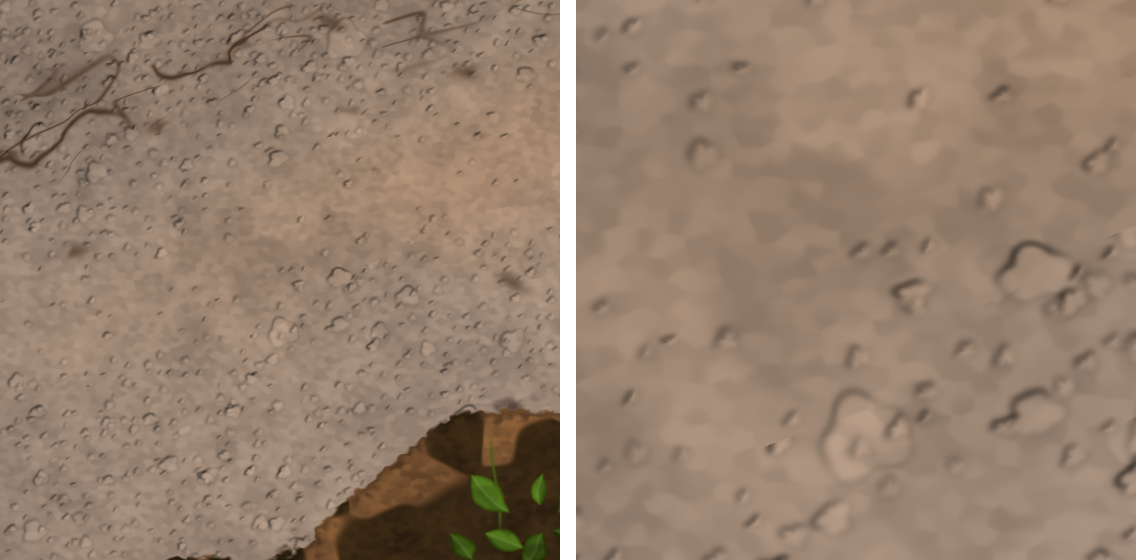
Left, the full canvas; right, a detail of the centre.
Reproduce this texture procedurally as a Shadertoy shader.

```glsl
#define DUST vec3(0.605, 0.522, 0.457)
#define WARM_DUST vec3(0.640, 0.525, 0.430)
#define CRACK vec3(0.25, 0.17, 0.11)
#define CLAY vec3(0.44, 0.30, 0.18)
#define DARK_SOIL vec3(0.20, 0.14, 0.07)
#define LEAF_SHADE vec3(0.15, 0.21, 0.05)
#define LEAF_LIT vec3(0.33, 0.47, 0.12)
#define SLOPE 0.4
#define EDGE 0.0032
#define LEAF_SCALE 14.0

vec3 hash3(vec2 p) {
    vec3 q = fract(p.xyx * vec3(0.1031, 0.1030, 0.0973));
    q += dot(q, q.yxz + 33.33);
    return fract((q.xxy + q.yzz) * q.zyx);
}

float bell(float x, float width) { return exp(-x * x / (width * width)); }

vec2 turn(vec2 p, float a) {
    return vec2(cos(a) * p.x + sin(a) * p.y, cos(a) * p.y - sin(a) * p.x);
}

// Smooth cellular noise: random cell values blended by distance
float mottle(vec2 p) {
    vec2 cell = floor(p);
    float sum = 0.0, total = 0.0;
    for (int k = 0; k < 9; k++) {
        vec2 id = cell + vec2(k % 3 - 1, k / 3 - 1);
        vec3 h = hash3(id + 57.0);
        vec2 d = p - id - h.xy;
        float w = exp(-6.0 * dot(d, d));
        sum += w * h.z;
        total += w;
    }
    return sum / total;
}

// Pebbles with a pale face and a shadow along the upper rim
float pebbles(vec2 p, float scale, float density) {
    p *= scale;
    vec2 cell = floor(p);
    float soft = EDGE * scale, shade = 0.0;
    for (int k = 0; k < 9; k++) {
        vec2 id = cell + vec2(k % 3 - 1, k / 3 - 1);
        vec3 h = hash3(id + scale), g = hash3(id + scale + 91.0);
        if (g.x > density) continue;
        vec2 q = turn(p - id - 0.2 - 0.6 * h.xy, g.y * 0.8);
        q.y *= 1.0 + 0.5 * g.z;
        float a = atan(q.y, q.x);
        float r = mix(0.11, 0.33, h.z * h.z);
        float d = length(q) - r * (1.0 + 0.13 * sin(3.0 * a + 6.0 * h.x) + 0.08 * sin(5.0 * a + 9.0 * h.y));
        float facing = dot(q / (length(q) + 0.01), vec2(-0.45, 0.89));
        float body = 1.0 - smoothstep(-soft, soft, d);
        float rim = bell(d - 0.4 * soft, soft * 1.2);
        shade += 0.085 * body * (0.6 + 0.6 * g.y);
        shade -= rim * (0.28 * smoothstep(0.0, 0.9, facing) * (0.4 + g.z) + 0.06);
    }
    return shade;
}

// Sparse dark hollows, stretched sideways
float hollows(vec2 p) {
    p *= 5.5;
    vec2 cell = floor(p);
    float dark = 0.0;
    for (int k = 0; k < 9; k++) {
        vec2 id = cell + vec2(k % 3 - 1, k / 3 - 1);
        vec3 h = hash3(id + 13.0);
        vec2 q = turn(p - id - h.xy, h.x - 0.6) / vec2(0.16, 0.075);
        dark += step(0.62, h.z) * exp(-dot(q, q));
    }
    return dark;
}

// Overlapping pointed leaves inside the corner plant
vec3 addLeaves(vec3 col, vec2 p, float grain) {
    vec2 s = p * LEAF_SCALE, cell = floor(s);
    for (int k = 0; k < 9; k++) {
        vec2 id = cell + vec2(k % 3 - 1, k / 3 - 1);
        vec3 h = hash3(id + 7.0), g = hash3(id + 40.0);
        vec2 centre = id + 0.2 + 0.6 * h.xy, c = centre / LEAF_SCALE;
        if (c.y > min(0.18, 0.95 * (c.x - 0.745)) || g.x > 0.85) continue;
        vec2 q = turn(s - centre, 0.3 + 2.4 * (h.z - 0.5));
        float size = mix(0.4, 0.68, g.y);
        float d = abs(q.y) - 0.55 * size * (1.0 - q.x * q.x / (size * size));
        float mask = 1.0 - smoothstep(-0.05, 0.05, d);
        float light = 0.15 + 0.6 * g.z * g.z + 0.25 * smoothstep(-0.1, 0.1, q.y) + 0.5 * (grain - 0.5);
        vec3 leaf = mix(LEAF_SHADE, LEAF_LIT, clamp(light, 0.0, 1.0));
        leaf += 0.06 * bell(q.y, 0.04) - 0.07 * smoothstep(-0.12, 0.0, d);
        col = mix(col, leaf, mask);
    }
    return col;
}

void mainImage(out vec4 fragColor, in vec2 fragCoord) {
    vec2 p = fragCoord / iResolution.xy;
    float coarse = mottle(p * 4.0), mid = mottle(p * 19.0), fine = mottle(p * vec2(75.0, 100.0));
    float across = p.y - SLOPE * p.x + 0.07 * (coarse - 0.5);
    float lane = bell(across - 0.38, 0.15);
    float rubble = bell(across - 0.73, 0.13);

    // Dusty ground with a smoother, warmer diagonal lane
    vec3 col = mix(DUST, WARM_DUST, lane * smoothstep(-0.1, 0.9, p.x) + 0.3 * (coarse - 0.5));
    float shade = 1.0 + 0.09 * (coarse - 0.5) + 0.12 * (mid - 0.5) + 0.13 * (fine - 0.5);
    shade -= 0.07 * rubble + 0.08 * smoothstep(0.6, 0.9, across);
    shade += pebbles(p, 9.0, 0.32 - 0.2 * lane);
    shade += pebbles(p, 23.0, 0.34 - 0.28 * lane + 0.2 * rubble);
    shade += 0.8 * pebbles(p, 47.0, 0.4 - 0.32 * lane + 0.2 * rubble);
    col *= shade;
    col = mix(col, CRACK, 0.6 * clamp(hollows(p) * smoothstep(0.3, 0.75, mid) * smoothstep(0.2, 0.45, p.y), 0.0, 1.0));

    // Long cracks, then short broken ones in the rubble
    float wobble = 0.03 * (mid - 0.5) + 0.006 * sin(55.0 * p.x);
    float lower = p.y - 0.71 - 0.09 * smoothstep(0.04, 0.2, p.x) - wobble;
    float upper = p.y - 0.86 - 0.13 * smoothstep(0.25, 0.65, p.x) - 1.5 * wobble;
    float crack = bell(lower, 0.0065) * (1.0 - smoothstep(0.18, 0.24, p.x));
    crack += bell(upper, 0.005) * smoothstep(0.2, 0.3, p.x) * (1.0 - smoothstep(0.62, 0.7, p.x)) * smoothstep(0.3, 0.6, mottle(p * 11.0 + 5.0));
    vec2 along = turn(p, 0.3) * vec2(9.0, 22.0);
    crack += 0.8 * bell(mottle(along) - 0.5, 0.05) * rubble * smoothstep(0.45, 0.7, mottle(p * 9.0 + 20.0));
    col = mix(col, CRACK, 0.85 * clamp(crack, 0.0, 1.0));

    // Eroded bank: clay at the lip, dark soil beneath
    float bankTop = 0.25 * smoothstep(0.47, 0.84, p.x) + 0.016 * smoothstep(0.18, 0.3, p.x) - 0.01;
    float depth = bankTop - p.y + 0.03 * (mid - 0.5) + 0.012 * (fine - 0.5);
    float clump = length((p - vec2(0.915, 0.272)) / vec2(0.055, 0.032)) + 1.2 * (mid - 0.5);
    col = mix(col, vec3(0.40, 0.33, 0.29) * (0.8 + 0.4 * fine), 1.0 - smoothstep(0.75, 1.05, clump));
    float damp = smoothstep(0.42, 0.58, mottle(p * 13.0 + 3.0) + 2.6 * (depth - 0.06));
    vec3 soil = mix(CLAY, DARK_SOIL, damp) * (0.75 + 0.3 * mid + 0.25 * fine);
    soil *= 1.0 - 0.25 * bell(depth - 0.008, 0.01);
    col = mix(col, soil, smoothstep(-0.004, 0.006, depth));

    // Plant: a thin stem and a patch of leaves
    float stem = bell(p.x - 0.885 - 0.008 * sin(22.0 * p.y), 0.003);
    stem *= smoothstep(0.04, 0.08, p.y) * (1.0 - smoothstep(0.19, 0.23, p.y));
    col = mix(col, LEAF_LIT * 0.8, 0.8 * stem);
    col = addLeaves(col, p + 0.012 * (vec2(mid, coarse) - 0.5), mottle(p * 45.0));

    fragColor = vec4(clamp(col, 0.0, 1.0), 1.0);
}
```
